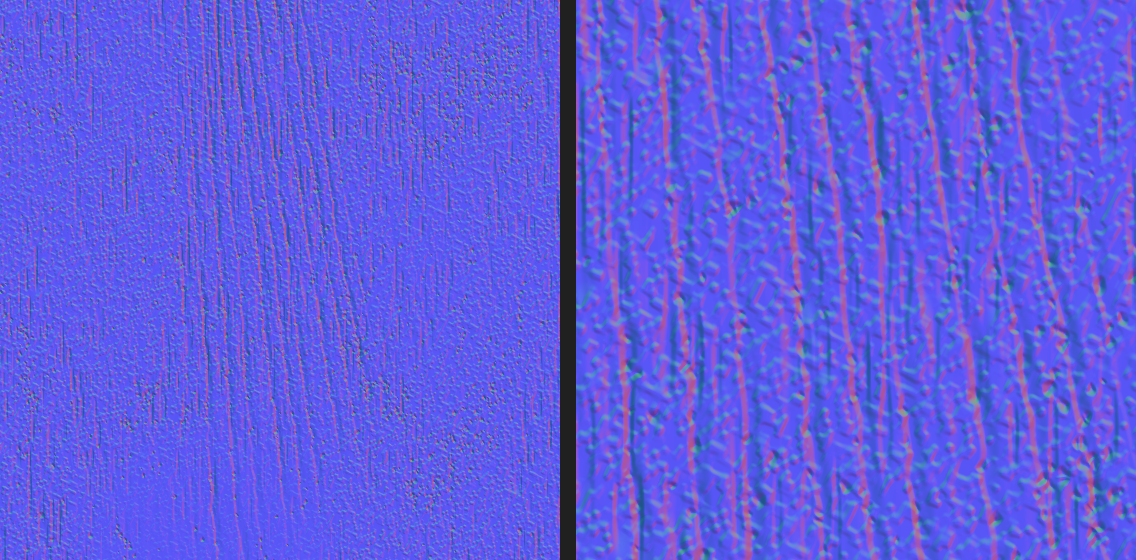
Left, the full canvas; right, a detail of the centre.
This texture map is drawn by a WebGL 2 fragment shader. Its source:

```glsl
#version 300 es
precision highp float;
// Normal map of weathered wood: fine vertical grain, long leaning grooves and clustered pores.

uniform vec2 u_resolution;
out vec4 fragColor;

float hash(vec2 p) {
    return fract(sin(dot(p, vec2(127.1, 311.7))) * 43758.5453);
}

float noise(vec2 p) {
    vec2 i = floor(p), f = fract(p);
    f = f * f * (3.0 - 2.0 * f);
    return mix(mix(hash(i), hash(i + vec2(1, 0)), f.x),
               mix(hash(i + vec2(0, 1)), hash(i + vec2(1, 1)), f.x), f.y);
}

// Long grooves fanning out downwards: x = position across one groove, y = strength
vec2 groove(vec2 p) {
    float drop = 0.5 - p.y;
    float across = (p.x + 0.096 * drop) / (1.0 + 0.43 * drop);
    float strength = smoothstep(0.31, 0.35, across) * (1.0 - smoothstep(0.62, 0.67, across));
    strength *= smoothstep(-0.1, 0.15, p.y - 1.2 * (across - 0.42));
    across += 0.008 * (noise(p * vec2(14.0, 9.0)) - 0.5) + 0.004 * noise(p * vec2(40.0, 55.0));
    float line = floor(across * 31.0);
    strength *= 0.4 + 0.7 * noise(vec2(line * 7.3, p.y * 14.0));
    return vec2(fract(across * 31.0) - 0.35 * hash(vec2(line, 4.0)), strength);
}

// Chance of a pore: cathedral arches on the right, upright bands, groove edges
float poreDensity(vec2 p) {
    float dx = p.x - 0.78 + 0.05 * (noise(p * 14.0) - 0.5);
    float arch = mod(p.y - 0.15 - 14.0 * dx * dx + 0.31, 0.62) - 0.31;
    float arches = (1.0 - smoothstep(0.02, 0.1, abs(arch))) * (1.0 - smoothstep(0.11, 0.18, abs(dx)));
    arches *= smoothstep(0.2, 0.6, noise(p * vec2(26.0, 18.0) + 9.0));
    float field = noise(p * vec2(8.0, 1.7) + vec2(3.0, 8.0)) + 0.25 * noise(p * vec2(24.0, 10.0));
    float bands = 1.0 - smoothstep(0.02, 0.09, abs(field - 0.62));
    bands *= smoothstep(0.4, 0.7, noise(p * vec2(12.0, 7.0) + 31.0));
    vec2 g = groove(p);
    bands *= 1.0 - smoothstep(0.0, 0.3, g.y);
    float edge = g.y * smoothstep(-0.05, 0.05, g.x) * (1.0 - smoothstep(0.12, 0.22, g.x));
    return 0.012 + 0.42 * arches + 0.4 * bands + 0.45 * edge;
}

float pores(vec2 p) {
    vec2 grid = vec2(145.0, 120.0);
    // Ragged outlines
    p += 0.003 * (vec2(noise(p * 240.0), noise(p * 240.0 + 40.0)) - 0.5);
    vec2 cell = floor(p * grid);
    float depth = 0.0;
    for (int y = -1; y <= 1; y++) {
        for (int x = -1; x <= 1; x++) {
            vec2 id = cell + vec2(x, y);
            vec2 centre = (id + 0.1 + 0.8 * vec2(hash(id), hash(id + 57.0))) / grid;
            float radius = mix(0.002, 0.0046, hash(id + 91.0));
            float d = length((p - centre) * vec2(1.0, 0.75)) / radius;
            if (d < 1.0 && hash(id + 13.0) < poreDensity(centre)) {
                depth = max(depth, (1.0 - smoothstep(0.0, 1.0, d)) * radius);
            }
        }
    }
    return depth;
}

float height(vec2 p) {
    // Small slanted bumps, calmer in worn patches
    float rough = 0.4 + 0.7 * smoothstep(0.25, 0.65, noise(p * vec2(4.0, 2.0) + 5.0));
    vec2 slanted = mat2(0.9, 0.44, -0.44, 0.9) * p;
    float h = 0.0019 * rough * smoothstep(0.3, 0.95, noise(slanted * vec2(250.0, 210.0)));
    h += 0.0016 * noise(p * vec2(130.0, 24.0));

    // Short grain cuts, steep on the left only
    float grain = noise(p * vec2(170.0, 22.0) + 17.0);
    float cuts = smoothstep(0.55, 0.9, grain);
    h -= 0.0028 * cuts * rough * smoothstep(0.2, 0.6, noise(p * vec2(18.0, 6.0) + 70.0));

    // Grooves: steep left wall, gentle right wall
    vec2 g = groove(p);
    h -= 0.0042 * g.y * smoothstep(0.0, 0.13, g.x) * (1.0 - smoothstep(0.13, 0.42, g.x));
    return h - 1.1 * pores(p);
}

void main() {
    vec2 p = gl_FragCoord.xy / u_resolution;

    // Surface normal from central differences, with steep walls softened
    vec2 e = vec2(0.001, 0.0);
    vec2 slope = vec2(height(p - e.xy) - height(p + e.xy),
                      height(p - e.yx) - height(p + e.yx)) / (2.0 * e.x);
    slope /= 1.0 + 0.25 * dot(slope, slope) / (1.0 + 0.5 * length(slope));
    vec3 n = normalize(vec3(slope, 1.0));

    // Lit sides turn magenta and teal, far sides darken only when steep
    float red = 0.345 + (n.x > 0.0 ? 0.43 * n.x : -0.32 * n.x * n.x);
    float green = 0.335 + (n.y > 0.0 ? 0.42 * n.y : -0.2 * n.y * n.y);
    fragColor = vec4(red, green, 0.97 * n.z, 1.0);
}
```
